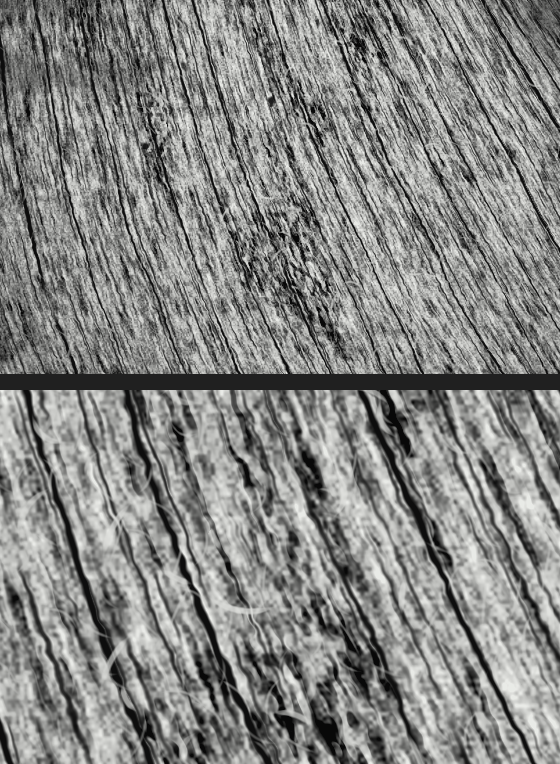
Top, the full canvas; bottom, a detail of the centre.
Reproduce this texture procedurally as a WebGL 2 fragment shader.

```glsl
#version 300 es
precision highp float;
// Weathered grey wood: curved grain fans out toward the lower right, split by
// dark cracks. Stretched noise makes the fibres, jittered stripes the cracks,
// and scattered bent strokes the loose hairs and splinters.

uniform vec2 u_resolution;
out vec4 fragColor;

float hash(vec2 p) {
  vec3 q = fract(p.xyx * 0.1031);
  q += dot(q, q.yzx + 33.33);
  return fract((q.x + q.y) * q.z);
}

float noise(vec2 p) {
  vec2 i = floor(p), f = fract(p);
  f = f * f * (3.0 - 2.0 * f);
  return mix(mix(hash(i), hash(i + vec2(1, 0)), f.x),
             mix(hash(i + vec2(0, 1)), hash(i + vec2(1, 1)), f.x), f.y);
}

float fbm(vec2 p) {
  return 0.55 * noise(p) + 0.3 * noise(p * 2.1 + 7.3) + 0.15 * noise(p * 4.3 + 3.1);
}

// Soft-edged coverage of a line of the given half width.
float line(float d, float halfWidth, float blur) {
  float soft = max(0.8 / u_resolution.y, blur);
  return 1.0 - smoothstep(max(halfWidth - soft, 0.0), halfWidth + soft, abs(d));
}

// Jittered dark splits along the grain; gaps breaks them into shorter pieces.
float cracks(vec2 grain, float stretch, float count, float width, float gaps, float rate) {
  float cover = 0.0;
  float cell = floor(grain.x * count);
  for (float k = -1.0; k <= 1.0; k++) {
    float id = cell + k;
    float seed = hash(vec2(id + 40.0, count));
    float wobble = 0.08 * (noise(vec2(id * 5.7, grain.y * 9.0)) - 0.5);
    float center = (id + 0.5 + 0.6 * (seed - 0.5) + wobble) / count;
    float along = noise(vec2(id * 9.3 + count, grain.y * rate));
    float size = width * mix(0.4, 1.0, hash(vec2(id + 71.0, count)));
    float open = smoothstep(gaps - 0.12, gaps + 0.12, along);
    cover = max(cover, open * line((grain.x - center) * stretch, size * (0.55 + 0.7 * along), 0.0018));
  }
  return cover;
}

// Bent, tapered pale strokes that roughly follow the grain.
float strokes(vec2 p, float cells, float reach, float width, float spread, float density) {
  float cover = 0.0;
  vec2 cell = floor(p * cells);
  for (float j = -1.0; j <= 1.0; j++) {
    for (float i = -1.0; i <= 1.0; i++) {
      vec2 id = cell + vec2(i, j) + 50.0;
      vec2 root = (id - 50.0 + vec2(hash(id), hash(id + 17.0))) / cells;
      float angle = 0.15 + 0.3 * p.x + spread * (hash(id + 31.0) - 0.5);
      vec2 d = p - root;
      vec2 local = vec2(dot(d, vec2(cos(angle), sin(angle))),
                        dot(d, vec2(sin(angle), -cos(angle))));
      float size = reach * mix(0.4, 1.0, hash(id + 53.0));
      float u = local.y / size;
      local.x -= (hash(id + 67.0) - 0.5) * size * u * u;
      float taper = 1.0 - smoothstep(0.4, 1.0, abs(u));
      float present = step(hash(id + 83.0), density) * mix(0.5, 1.0, hash(id + 97.0));
      cover = max(cover, present * taper * line(local.x, width * taper, 0.0012));
    }
  }
  return cover;
}

// Small dark knots with ragged rims, kept to a few cells.
float knots(vec2 p) {
  vec2 id = floor(p * 6.0);
  vec2 center = (id + 0.3 + 0.4 * vec2(hash(id + 5.0), hash(id + 9.0))) / 6.0;
  vec2 d = (p - center) * vec2(1.0, 0.75);
  float radius = 0.009 + 0.007 * hash(id + 21.0);
  float ragged = length(d) + 0.009 * (noise(p * 130.0) - 0.5);
  float region = step(length(center - vec2(0.58, 0.58)), 0.25);
  return region * step(hash(id + 13.0), 0.4) * (1.0 - smoothstep(radius * 0.5, radius * 1.2, ragged));
}

void main() {
  vec2 p = gl_FragCoord.xy / u_resolution.y;
  float t = 1.0 - p.y;

  // Follow each curved fibre back to where it starts on the top edge.
  float stretch = 1.0 + 0.4 * t - 0.1 * t * t;
  float s = (p.x - 0.05 * t - 0.17 * t * t) / stretch;
  s += 0.012 * (noise(vec2(s * 5.0, t * 5.0) + 20.0) - 0.5);
  vec2 grain = vec2(s + 1.0, t);
  vec2 rough = grain + vec2(0.0035 * (noise(p * 95.0) - 0.5), 0.0);

  // Short fine fibres and grit
  float fibre = 0.42 * noise(rough * vec2(190.0, 27.0))
              + 0.43 * noise(rough * vec2(310.0, 62.0) + 9.0)
              + 0.15 * noise(grain * vec2(50.0, 7.0));
  float tone = 0.68 + 0.95 * (fibre - 0.5) + 0.36 * (noise(p * 270.0) - 0.5);
  tone -= 0.3 * smoothstep(0.62, 0.85, noise(rough * vec2(150.0, 17.0) + 4.0));

  // Speckled dark stains drawn out along the grain
  float stain = smoothstep(0.52, 0.8, fbm(grain * vec2(9.0, 2.6) + 11.0));
  float speck = smoothstep(0.42, 0.72, noise(rough * vec2(190.0, 75.0)));
  tone -= stain * (0.07 + 0.42 * speck);

  // Light: bright centre, dim corners, cloudy shadow bands at the upper left
  vec2 fromCenter = p - vec2(0.85, 0.6);
  float light = 1.07 - 0.34 * dot(fromCenter, fromCenter);
  float drift = t + 0.06 * (noise(p * 7.0) - 0.5);
  float bands = exp(-pow((drift - 0.2) / 0.045, 2.0)) + 0.7 * exp(-pow(drift / 0.06, 2.0));
  light -= 0.28 * bands * (1.0 - smoothstep(0.1, 0.65, p.x));
  light -= 0.4 * (1.0 - smoothstep(0.0, 0.28, length(p - vec2(1.5, 1.0))));
  tone *= light;
  tone -= 0.45 * max(tone - 0.74, 0.0);

  // Cracks from broad splits down to short hairline checks
  float split = cracks(rough, stretch, 9.5, 0.0052, 0.1, 5.0);
  split = max(split, 0.8 * cracks(rough, stretch, 20.0, 0.0024, 0.5, 7.0));
  split = max(split, 0.65 * cracks(rough, stretch, 52.0, 0.0017, 0.65, 17.0));
  split = max(split, 0.9 * knots(p));
  tone = mix(tone, 0.05, split);

  // Loose hairs everywhere, larger splinters to the right and below
  float hair = strokes(p, 34.0, 0.027, 0.0011, 1.7, 0.85);
  tone = mix(tone, 0.77 * light, 0.55 * hair);
  float fray = smoothstep(0.3, 1.3, p.x + 0.6 * t);
  float splinter = strokes(p + 3.0 / 17.0, 17.0, 0.034, 0.0026, 2.2, 0.12 + 0.5 * fray);
  tone = mix(tone, 0.82 * light, 0.75 * splinter);

  fragColor = vec4(clamp(tone, 0.03, 0.92) * vec3(0.995, 1.0, 0.985), 1.0);
}
```
